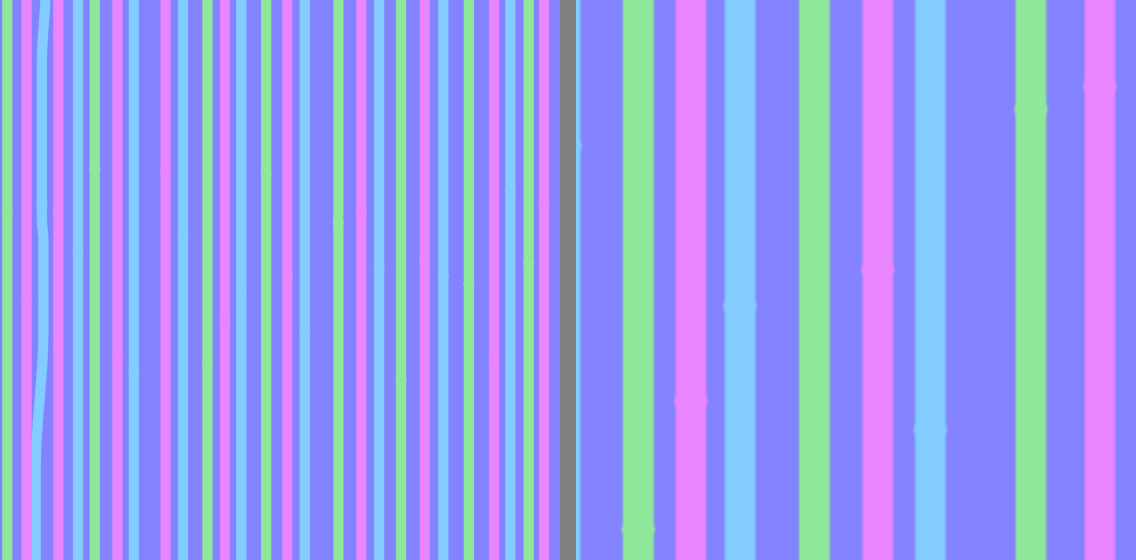
Left: the whole. Right: its middle third, enlarged.
A Shadertoy shader for this texture map:

```glsl
const vec3 BASE  = vec3(0.515, 0.51, 1.00);
const vec3 PINK  = vec3(0.91, 0.52, 1.00);
const vec3 BLUE  = vec3(0.51, 0.80, 1.00);
const vec3 GREEN = vec3(0.56, 0.91, 0.60);

const float SPAN = 768.0;       // layout units across the canvas
const float HALF_WIDTH = 7.0;   // half of a stripe, in layout units
const float SOFTNESS = 1.0;     // half of the edge blend, in layout units
const float NICK_SIZE = 0.6;    // extra half width at a nick
const float NICK_HEIGHT = 2.0;  // vertical reach of a nick
const int GROUPS = 10;

// Irregular rhythm: pink centre, gap left to green, gap right to blue (0 = absent)
const vec3 RHYTHM[GROUPS] = vec3[GROUPS](
    vec3(36.5, 26.5, 23.0), vec3(80.0, 0.0, 27.0),
    vec3(161.0, 31.0, 22.5), vec3(227.0, 0.0, 24.0),
    vec3(308.5, 24.0, 22.5), vec3(394.0, 29.0, 24.0),
    vec3(495.5, 31.5, 24.5), vec3(582.5, 32.5, 25.5),
    vec3(677.5, 34.5, 22.5), vec3(746.0, 21.0, 0.0));

float hash(float n) {
    return fract(sin(n * 12.9898) * 43758.5453);
}

// Sideways drift of the one bent stripe, y from 0 (bottom) to 1 (top)
float bend(float y) {
    return -10.5 * (1.0 - smoothstep(0.16, 0.41, y))
           - 2.0 * smoothstep(0.57, 0.61, y)
           + 5.0 * smoothstep(0.89, 1.02, y);
}

// Coverage of a vertical stripe with a faint nick at a random height
float stripe(vec2 p, float centre, float soft) {
    float nickY = SPAN * mix(0.3, 0.7, hash(centre));
    float d = (p.y - nickY) / NICK_HEIGHT;
    float halfWidth = HALF_WIDTH + NICK_SIZE * exp(-d * d);
    return 1.0 - smoothstep(-soft, soft, abs(p.x - centre) - halfWidth);
}

void mainImage(out vec4 fragColor, in vec2 fragCoord) {
    vec2 uv = fragCoord / iResolution.xy;
    vec2 p = uv * SPAN;
    float soft = max(SOFTNESS, 0.6 * SPAN / iResolution.x);

    vec3 colour = BASE;
    for (int i = 0; i < GROUPS; i++) {
        vec3 group = RHYTHM[i];
        float drift = i == 0 ? bend(uv.y) : 0.0;
        float green = stripe(p, group.x - group.y, soft) * step(0.5, group.y);
        vec2 bentPoint = p - vec2(drift, 0.0);
        float blue = stripe(bentPoint, group.x + group.z, soft) * step(0.5, group.z);

        // Pink lies on top, so it hides any blue that drifts under it
        colour = mix(colour, GREEN, green);
        colour = mix(colour, BLUE, blue);
        colour = mix(colour, PINK, stripe(p, group.x, soft));
    }
    fragColor = vec4(colour, 1.0);
}
```
